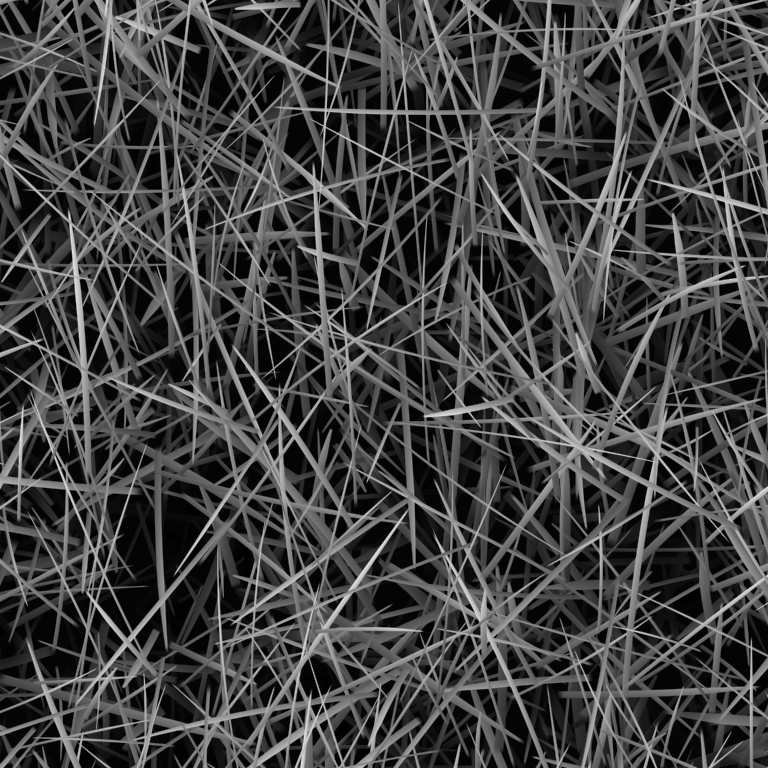
Write a WebGL 2 fragment shader that draws this texture.

```glsl
#version 300 es
precision highp float;
precision highp int;
// A dense tangle of dry grass blades in greys over black gaps.
// Layers of jittered grid cells are painted from deep to near; each cell
// scatters tapered, slightly bent blades that get thinner and brighter upward.

uniform vec2 u_resolution;
out vec4 fragColor;

const float PI = 3.14159265;
const int LAYERS = 10;
const int BLADES_PER_CELL = 4;
const float GROUND_TONE = 0.015;
const float MIN_EDGE = 0.0017;

// Integer hash giving three values in 0..1
vec3 hash3(ivec3 key) {
    uvec3 v = uvec3(key) * 1664525u + 1013904223u;
    v.x += v.y * v.z;
    v.y += v.z * v.x;
    v.z += v.x * v.y;
    v ^= v >> 16u;
    v.x += v.y * v.z;
    v.y += v.z * v.x;
    v.z += v.x * v.y;
    return vec3(v >> 8u) / 16777216.0;
}

float valueNoise(vec2 p, int seed) {
    ivec2 c = ivec2(floor(p));
    vec2 f = fract(p);
    f = f * f * (3.0 - 2.0 * f);
    float a = hash3(ivec3(c, seed)).x;
    float b = hash3(ivec3(c + ivec2(1, 0), seed)).x;
    float d = hash3(ivec3(c + ivec2(0, 1), seed)).x;
    float e = hash3(ivec3(c + ivec2(1, 1), seed)).x;
    return mix(mix(a, b, f.x), mix(d, e, f.x), f.y);
}

// Blade direction, uniform but drawn towards the vertical
vec2 bladeDirection(float random) {
    float u = random - 0.5;
    float angle = PI * (0.5 + u * (0.6 + 0.8 * abs(u)));
    return vec2(cos(angle), sin(angle));
}

// Returns coverage in x and relative shade in y
vec2 blade(vec2 p, vec2 dir, float halfLength, float width, float bend, float edge) {
    float along = dot(p, dir) / halfLength;
    float across = dot(p, vec2(-dir.y, dir.x)) + bend * halfLength * (along * along - 0.4);
    float t = 0.5 + 0.5 * along;
    float halfWidth = 0.5 * width * min(1.0, 0.3 + 2.2 * (1.0 - t));
    float ends = smoothstep(0.0, 0.05, t) * (1.0 - smoothstep(0.96, 1.0, t));
    float coverage = clamp((halfWidth - abs(across)) / edge + 0.5, 0.0, 1.0) * ends;
    float side = clamp(across / max(halfWidth, edge), -1.0, 1.0);
    float shade = mix(0.7, 1.12, smoothstep(0.0, 0.8, t)) * (1.0 + 0.13 * side);
    return vec2(coverage, shade);
}

// Paints every blade of one layer over the given tone
float paintLayer(float tone, vec2 p, int layer, float depth, float gap, float edge) {
    float cellSize = mix(0.15, 0.22, depth);
    float baseWidth = mix(0.0115, 0.0052, depth);
    vec2 q = p / cellSize + 0.37 * float(layer);
    ivec2 home = ivec2(floor(q));
    float light = mix(gap, 1.0, smoothstep(0.1, 0.75, depth));

    for (int j = -1; j <= 1; j++) {
        for (int i = -1; i <= 1; i++) {
            ivec2 cell = home + ivec2(i, j);
            for (int k = 0; k < BLADES_PER_CELL; k++) {
                int id = 2 * (layer * BLADES_PER_CELL + k);
                vec3 place = hash3(ivec3(cell, id));
                vec3 form = hash3(ivec3(cell, id + 1));
                vec2 offset = (q - vec2(cell) - place.xy) * cellSize;
                vec2 dir = bladeDirection(place.z);
                dir *= form.z < 0.35 ? -1.0 : 1.0;
                float halfLength = cellSize * mix(0.18, 0.95, form.x);
                float width = baseWidth * mix(0.5, 1.6, form.y * form.y);
                float bend = 0.12 * (fract(form.z * 7.0) - 0.5);
                vec2 b = blade(offset, dir, halfLength, width, bend, edge);
                float own = 0.06 + 0.6 * depth + 0.16 * (fract(form.x * 13.0) - 0.5);
                tone = mix(tone, max(own, 0.03) * light * b.y, b.x);
            }
        }
    }
    return tone;
}

void main() {
    vec2 p = gl_FragCoord.xy / u_resolution.y;
    float edge = max(MIN_EDGE, 1.0 / u_resolution.y);

    // Broad patches where the deep blades sink into shadow
    float patches = 0.65 * valueNoise(p * 9.0, 901) + 0.35 * valueNoise(p * 19.0, 902);
    float gap = mix(0.15, 1.15, smoothstep(0.28, 0.62, patches));

    // Deep to near
    float tone = GROUND_TONE;
    for (int layer = 0; layer < LAYERS; layer++) {
        float depth = float(layer) / float(LAYERS - 1);
        tone = paintLayer(tone, p, layer, depth, gap, edge);
    }
    fragColor = vec4(vec3(clamp(tone, 0.0, 1.0)), 1.0);
}
```
